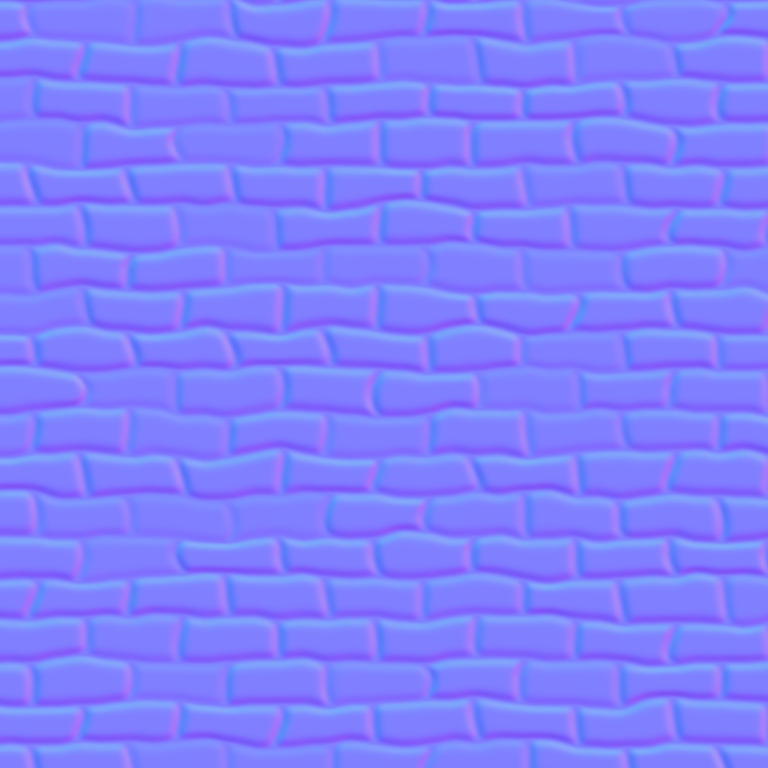
A Shadertoy shader for this texture map:

```glsl
// Tangent-space normal map of a wavy running-bond brick wall.
#define BRICKS vec2(7.8, 18.57)    // bricks across, courses up
#define PHASE vec2(0.83, 0.58)     // lattice start, in bricks
#define GROOVE 0.0080              // groove half width, canvas units
#define RELIEF 0.0029              // brick height, canvas units
#define BED_WAVE 0.27              // slow wave of the bed joints, in courses
#define BED_RIPPLE 0.11            // fine ripple of the bed joints
#define HEAD_WAVE 0.12             // lean and jitter of the head joints
#define LOW_BRICK 0.35             // height of the most sunken bricks
#define FACE_GRAIN 0.02            // faint unevenness of the faces
#define STEP 0.0008                // slope sampling distance

float hash(vec2 p) {
    vec3 q = fract(p.xyx * vec3(0.1031, 0.1030, 0.0973));
    q += dot(q, q.yzx + 33.33);
    return fract((q.x + q.y) * q.z);
}

// Value noise in 0..1, flat at the lattice lines
float noise(vec2 p) {
    vec2 i = floor(p), f = p - i;
    f = f * f * (3.0 - 2.0 * f);
    vec2 e = vec2(1.0, 0.0);
    return mix(mix(hash(i), hash(i + e), f.x),
               mix(hash(i + e.yx), hash(i + e.xx), f.x), f.y);
}

// 0 on the joint, rising smoothly to 1 on the face
float shoulder(float cell, float count) {
    float d = min(cell, 1.0 - cell) / (count * GROOVE);
    return 1.0 - exp(-d * d);
}

float wallHeight(vec2 uv) {
    vec2 p = uv * BRICKS - PHASE;

    // Bed joints wander up and down along each course
    p.y += BED_WAVE * (noise(vec2(p.x * 1.5 + 40.0, p.y + 50.0)) - 0.5);
    p.y += BED_RIPPLE * (noise(vec2(p.x * 4.0 + 90.0, p.y + 120.0)) - 0.5);
    float course = floor(p.y);

    // Alternate courses shift by half a brick; head joints lean
    p.x += 0.5 * mod(course, 2.0);
    p.x += HEAD_WAVE * (noise(vec2(p.x + 70.0, p.y * 1.3 + course * 7.0 + 30.0)) - 0.5);

    // A few bricks sit lower, so their edges are fainter
    vec2 brick = vec2(floor(p.x), course);
    float level = mix(LOW_BRICK, 1.0, smoothstep(0.0, 0.35, hash(brick + 15.0)));

    vec2 cell = fract(p);
    float face = shoulder(cell.x, BRICKS.x) * shoulder(cell.y, BRICKS.y);
    float grain = FACE_GRAIN * noise(uv * vec2(20.0, 60.0) + 11.0);
    return RELIEF * (level * face + grain);
}

void mainImage(out vec4 fragColor, in vec2 fragCoord) {
    vec2 uv = fragCoord / iResolution.xy;

    // Surface normal from central differences
    vec2 e = vec2(STEP, 0.0);
    vec2 slope = vec2(wallHeight(uv + e) - wallHeight(uv - e),
                      wallHeight(uv + e.yx) - wallHeight(uv - e.yx)) / (2.0 * STEP);
    vec3 normal = normalize(vec3(-slope, 1.0));

    fragColor = vec4(0.5 + 0.5 * normal, 1.0);
}
```
